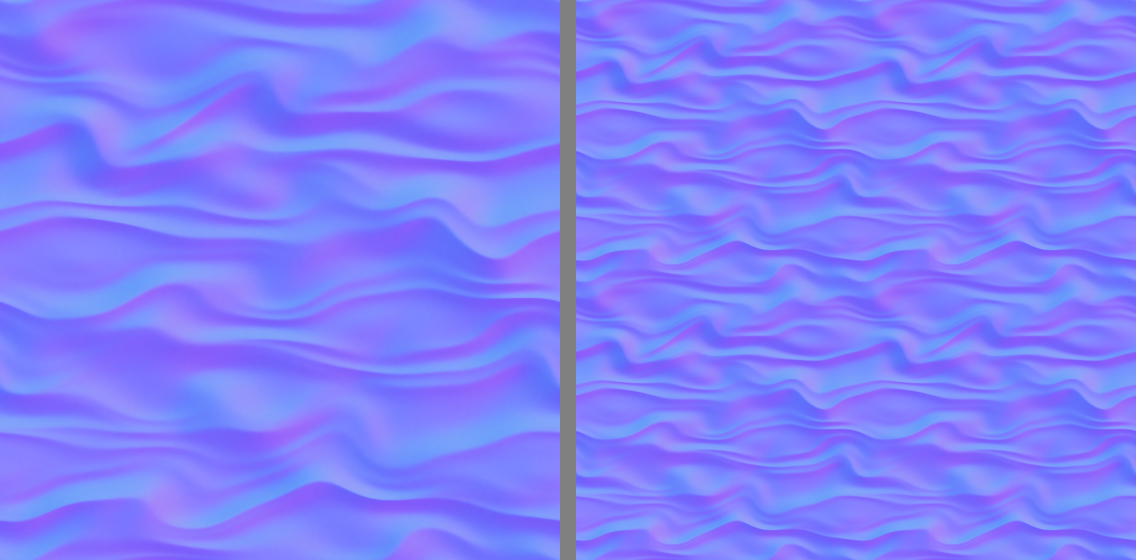
Left: one tile. Right: repeated 2 by 2.
This texture map is drawn by a WebGL 1 fragment shader. Its source:

```glsl
precision highp float;
// Tangent-space normal map of wind-blown sand ripples that tiles on both axes.
// Stretched cellular noise gives long basins meeting in crisp crests; layered
// sines bend them, and the slope of that height field is coded as colour.

uniform vec2 u_resolution;

const float TAU = 6.2831853;
const float SLOPE_STEP = 0.0015;
const float SLOPE_GAIN = 0.25;
const float MAX_TILT = 0.31;
const float SIDE_BOOST = 1.5;
const float GRAIN_CELLS = 170.0;
const float GRAIN_TILT = 0.022;

vec2 hash2(vec2 cell, float seed) {
  vec2 k = vec2(dot(cell, vec2(127.1, 311.7)), dot(cell, vec2(269.5, 183.3)));
  return fract(sin(k + seed * 17.31) * 4375.85);
}

// A sine with whole numbers of cycles, so it wraps over the unit square.
float wave(vec2 p, vec2 cycles, float phase) {
  return sin(TAU * dot(p, cycles) + phase);
}

// Wrapping bend of the domain: long swells plus shorter wiggles.
vec2 bend(vec2 p) {
  float sway = wave(p, vec2(1.0, 2.0), 0.7);
  float drift = wave(p, vec2(-1.0, 3.0), 2.9);
  float lift = 0.022 * wave(p, vec2(2.0, 2.0), 1.3 + 1.2 * drift)
             + 0.013 * wave(p, vec2(3.0, -4.0), 4.1 + 1.4 * sway)
             + 0.005 * wave(p, vec2(5.0, 3.0), 0.4 + 1.5 * drift);
  return p + vec2(0.035 * sway + 0.02 * drift, lift);
}

// Smooth minimum of squared distances to wrapped, horizontally stretched
// cell points; larger sharpness gives a crisper crest between two basins.
float basins(vec2 p, vec2 count, float sharpness, float seed) {
  vec2 q = p * count;
  vec2 home = floor(q);
  float sum = 0.0;
  for (int j = -1; j <= 1; j++) {
    for (int i = -2; i <= 2; i++) {
      vec2 cell = home + vec2(float(i), float(j));
      vec2 jitter = 0.1 + 0.8 * hash2(mod(cell, count), seed);
      vec2 d = (cell + jitter - q) * vec2(0.5, 1.0);
      sum += exp(-sharpness * dot(d, d));
    }
  }
  return -log(sum + 1e-20) / sharpness;
}

float height(vec2 p) {
  vec2 q = bend(p);
  float crispness = 0.5 + 0.5 * wave(p, vec2(2.0, 1.0), 2.0 * wave(p, vec2(1.0, -2.0), 0.5));
  float ripples = basins(q, vec2(2.0, 7.0), mix(14.0, 42.0, crispness), 3.0);
  float ripplets = basins(q, vec2(3.0, 11.0), 16.0, 8.0);
  float swell = 0.035 * wave(p, vec2(2.0, 1.0), 2.0 * wave(p, vec2(1.0, 2.0), 1.0))
              + 0.02 * wave(p, vec2(-3.0, 2.0), 1.5 * wave(p, vec2(1.0, 1.0), 3.0));
  return ripples + 0.4 * ripplets + swell;
}

// Wrapping value noise with two components, used for the sandy surface.
vec2 grain(vec2 p, float count) {
  vec2 q = p * count;
  vec2 cell = floor(q);
  vec2 f = fract(q);
  f = f * f * (3.0 - 2.0 * f);
  vec2 a = hash2(mod(cell, count), 1.0);
  vec2 b = hash2(mod(cell + vec2(1.0, 0.0), count), 1.0);
  vec2 c = hash2(mod(cell + vec2(0.0, 1.0), count), 1.0);
  vec2 d = hash2(mod(cell + vec2(1.0, 1.0), count), 1.0);
  return mix(mix(a, b, f.x), mix(c, d, f.x), f.y) - 0.5;
}

vec2 slope(vec2 p) {
  float h = height(p);
  return vec2(height(p + vec2(SLOPE_STEP, 0.0)) - h,
              height(p + vec2(0.0, SLOPE_STEP)) - h) / SLOPE_STEP;
}

// Soft limit that keeps steep faces from exceeding the largest tilt.
vec2 limitTilt(vec2 s, float limit) {
  return limit * s / sqrt(1.0 + dot(s, s));
}

void main() {
  vec2 uv = gl_FragCoord.xy / u_resolution;

  // Some stretches of sand are calmer than others.
  float vigour = 1.0 + 0.2 * wave(uv, vec2(1.0, -1.0), 2.0 * wave(uv, vec2(1.0, 2.0), 0.3));
  vec2 s = slope(uv) * vec2(SIDE_BOOST, 1.0) * SLOPE_GAIN * vigour;
  vec2 tilt = -limitTilt(s, MAX_TILT) + GRAIN_TILT * grain(uv, GRAIN_CELLS);

  // Unit normal packed from [-1, 1] into [0, 1].
  vec3 normal = vec3(tilt, sqrt(1.0 - dot(tilt, tilt)));
  gl_FragColor = vec4(0.5 + 0.5 * normal, 1.0);
}
```
